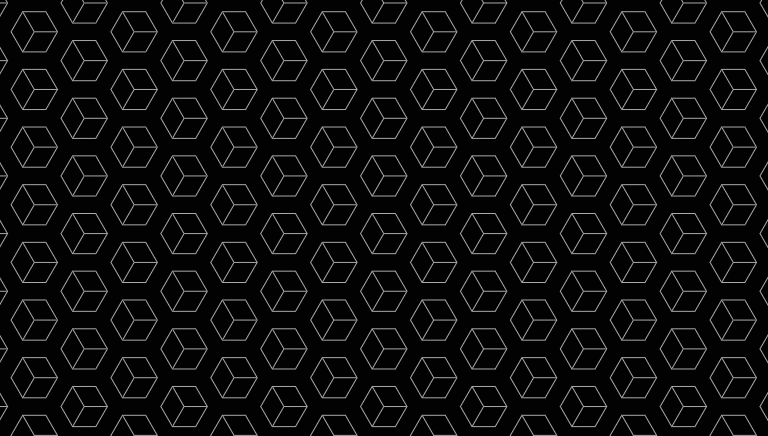
Write a WebGL 1 fragment shader that draws this pattern.

```glsl
precision highp float;

uniform vec2 u_resolution;

// Lengths are fractions of the canvas width.
const float COLUMN_PITCH = 0.06501;
const float CUBE_RADIUS = 0.0302;
const float LINE_WIDTH = 0.00127;
const vec2 LATTICE_ORIGIN = vec2(-0.0003, -0.0203);
const vec3 BACKGROUND = vec3(0.008);
const vec3 LINE_COLOR = vec3(0.67, 0.68, 0.685);

const float SQRT3 = 1.7320508;
const float THIRD_TURN = 2.0943951;

// Offset from the nearest point of a triangular lattice with staggered columns.
vec2 latticeOffset(vec2 p) {
  vec2 cell = COLUMN_PITCH * vec2(2.0, 2.0 / SQRT3);
  vec2 a = mod(p + 0.5 * cell, cell) - 0.5 * cell;
  vec2 b = mod(p, cell) - 0.5 * cell;
  return dot(a, a) < dot(b, b) ? a : b;
}

// Distance to the outline of a hexagon with corners on the x axis.
float hexOutline(vec2 p, float radius) {
  vec2 q = abs(p);
  float face = max(q.y, dot(q, vec2(0.5 * SQRT3, 0.5)));
  return abs(face - 0.5 * SQRT3 * radius);
}

// Distance to three spokes from the centre to alternate corners.
float cubeSpokes(vec2 p, float radius) {
  float d = radius;
  for (int i = 0; i < 3; i++) {
    float angle = float(i) * THIRD_TURN;
    vec2 dir = vec2(cos(angle), sin(angle));
    d = min(d, length(p - dir * clamp(dot(p, dir), 0.0, radius)));
  }
  return d;
}

// Share of a pixel covered by a line, also valid for lines below one pixel.
float lineCoverage(float d, float width, float pixel) {
  float low = max(d - 0.5 * pixel, -0.5 * width);
  float high = min(d + 0.5 * pixel, 0.5 * width);
  return clamp((high - low) / pixel, 0.0, 1.0);
}

void main() {
  float pixel = 1.0 / u_resolution.x;
  vec2 p = (gl_FragCoord.xy - 0.5 * u_resolution) * pixel;

  vec2 local = latticeOffset(p - LATTICE_ORIGIN);
  float d = min(hexOutline(local, CUBE_RADIUS), cubeSpokes(local, CUBE_RADIUS));

  float ink = lineCoverage(d, LINE_WIDTH, pixel);
  gl_FragColor = vec4(mix(BACKGROUND, LINE_COLOR, ink), 1.0);
}
```
